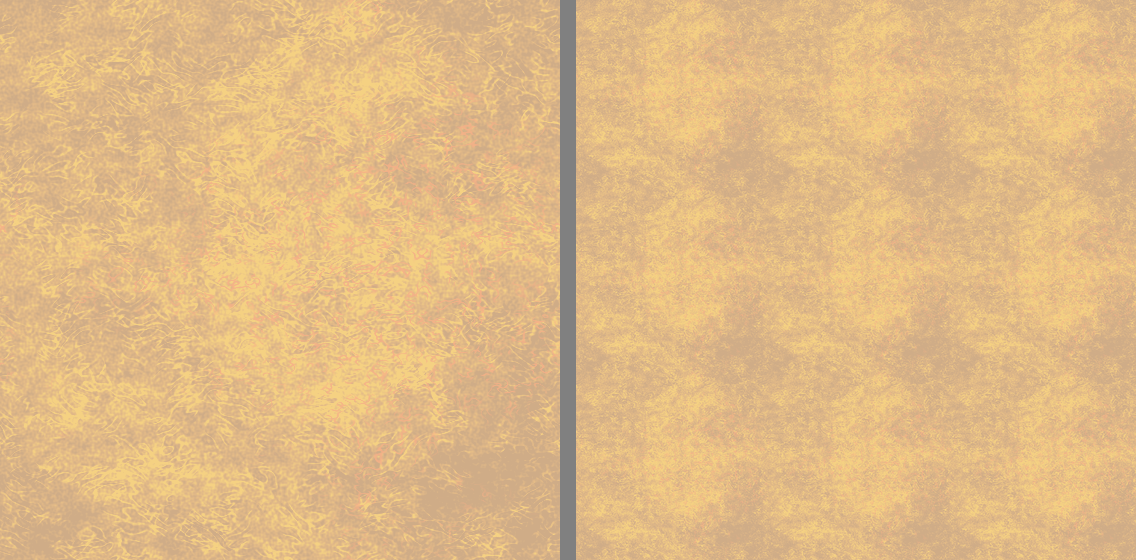
Left, the tile; right, the same tile 3 across and 3 down.
A Shadertoy shader for this texture:

```glsl
// Aged gilded paper: soft tan and gold clouds under fine grain, with broken
// raised fibres, small dark blisters and coral flecks along some fibres.
// Every layer is wrapped gradient noise or a wrapped cell grid, so it tiles.

const vec3 TAN = vec3(0.81, 0.675, 0.53);
const vec3 OCHRE = vec3(0.885, 0.725, 0.53);
const vec3 GOLD = vec3(0.96, 0.82, 0.51);
const vec3 CORAL = vec3(0.96, 0.69, 0.53);

const float BASE_TONE = 0.44;
const float GLOW = 0.16;            // broad light towards the centre
const float CLOUDS = 0.62;
const float MOTTLE = 0.50;
const float GRAIN = 0.55;
const float FIBRES = 0.48;
const float BLISTERS = 0.30;
const float BLISTER_CELLS = 25.0;
const float FLECKS = 0.85;
const vec2 GLOW_CENTRE = vec2(0.56, 0.48);
const vec2 FLECK_CENTRE = vec2(0.70, 0.51);
const float TAU = 6.2831853;

// Integer hash giving two values in 0..1
vec2 hash2(vec2 cell, float seed) {
    uvec3 v = uvec3(cell, seed) * 1664525u + 1013904223u;
    v.x += v.y * v.z; v.y += v.z * v.x; v.z += v.x * v.y;
    v ^= v >> 16u;
    v.x += v.y * v.z; v.y += v.z * v.x;
    return vec2(v.xy >> 8u) / 16777216.0;
}

float cornerSlope(vec2 cell, vec2 offset, vec2 period, float seed) {
    float angle = TAU * hash2(mod(cell, period), seed).x;
    return dot(vec2(cos(angle), sin(angle)), offset);
}

// Gradient noise that repeats after a whole number of cells
float noise(vec2 p, vec2 period, float seed) {
    vec2 i = floor(p), f = p - i;
    vec2 w = f * f * f * (f * (f * 6.0 - 15.0) + 10.0);
    vec2 e = vec2(1.0, 0.0);
    float low = mix(cornerSlope(i, f, period, seed),
                    cornerSlope(i + e, f - e, period, seed), w.x);
    float high = mix(cornerSlope(i + e.yx, f - e.yx, period, seed),
                     cornerSlope(i + 1.0, f - 1.0, period, seed), w.x);
    return mix(low, high, w.y);
}

float fbm(vec2 p, vec2 cells, float seed) {
    float sum = 0.0, gain = 1.0;
    for (int k = 0; k < 4; k++) {
        sum += gain * noise(p * cells, cells, seed + float(k));
        cells *= 2.0;
        gain *= 0.55;
    }
    return sum;
}

// Raised fibres: thin noise contours with a shaded flank, broken by a mask
float fibres(vec2 p, vec2 along, vec2 cells, float seed) {
    vec2 q = vec2(dot(p, along), dot(p, vec2(-along.y, along.x)));
    float n = noise(q * cells, cells, seed);
    float ridge = 1.0 - smoothstep(0.03, 0.14, abs(n));
    float flank = 1.0 - smoothstep(0.02, 0.12, abs(n - 0.22));
    float mask = smoothstep(-0.08, 0.26, fbm(p, vec2(11.0), seed + 7.0));
    return mask * (ridge - 0.45 * flank);
}

// Irregular little rings, dark at the rim and darkest on one side
float blisters(vec2 p) {
    vec2 q = p * BLISTER_CELLS;
    q += 0.22 * vec2(noise(p * 50.0, vec2(50.0), 61.0),
                     noise(p * 50.0, vec2(50.0), 62.0));
    vec2 home = floor(q);
    float dark = 0.0;
    for (int y = -1; y <= 1; y++)
    for (int x = -1; x <= 1; x++) {
        vec2 cell = home + vec2(x, y);
        vec2 id = mod(cell, BLISTER_CELLS);
        vec2 kind = hash2(id, 64.0);
        vec2 d = q - cell - 0.2 - 0.6 * hash2(id, 63.0);
        d.x *= 0.85 + 0.4 * kind.y;
        float radius = mix(0.12, 0.28, kind.y);
        float rim = 1.0 - smoothstep(0.02, 0.10, abs(length(d) - radius));
        float side = 0.75 - 0.4 * d.y / radius;
        dark = max(dark, rim * side * step(kind.x, 0.36));
    }
    return dark;
}

void mainImage(out vec4 fragColor, in vec2 fragCoord) {
    vec2 p = fragCoord / iResolution.xy;
    vec2 warp = vec2(fbm(p, vec2(5.0), 11.0), fbm(p, vec2(5.0), 21.0));
    vec2 bent = p + 0.022 * warp;

    // Broad light, clouds and grain
    vec2 glow = cos(TAU * (p - GLOW_CENTRE));
    float tone = BASE_TONE + GLOW * (glow.x + glow.y);
    tone += CLOUDS * fbm(bent, vec2(3.0, 4.0), 31.0);
    tone += MOTTLE * fbm(bent, vec2(24.0, 30.0), 41.0);
    tone += GRAIN * (noise(p * 190.0, vec2(190.0), 51.0)
                   + 0.6 * noise(p * 117.0, vec2(117.0), 52.0));

    // Raised detail
    float rising = fibres(bent, vec2(2.0, 1.0), vec2(15.0, 37.0), 71.0);
    float falling = fibres(bent, vec2(2.0, -1.0), vec2(14.0, 34.0), 91.0);
    tone += FIBRES * (rising + falling);
    float blisterZone = smoothstep(-0.25, 0.2, fbm(p, vec2(4.0), 111.0));
    tone -= BLISTERS * blisters(p) * blisterZone;

    // Tan to ochre to gold
    tone = clamp(tone, 0.0, 1.0);
    vec3 color = mix(TAN, OCHRE, min(tone * 2.0, 1.0));
    color = mix(color, GOLD, max(tone * 2.0 - 1.0, 0.0));

    // Coral flecks, densest right of the centre
    vec2 near = cos(TAU * (p - FLECK_CENTRE));
    float zone = 0.5 + 0.25 * (near.x + near.y) + 0.5 * fbm(p, vec2(7.0), 121.0);
    float fleck = noise(bent * vec2(64.0, 92.0), vec2(64.0, 92.0), 131.0);
    fleck = 1.0 - smoothstep(0.04, 0.15, abs(fleck));
    fleck *= smoothstep(-0.05, 0.2, noise(bent * 38.0, vec2(38.0), 141.0));
    color = mix(color, CORAL, FLECKS * fleck * smoothstep(0.38, 0.85, zone));

    fragColor = vec4(color, 1.0);
}
```
